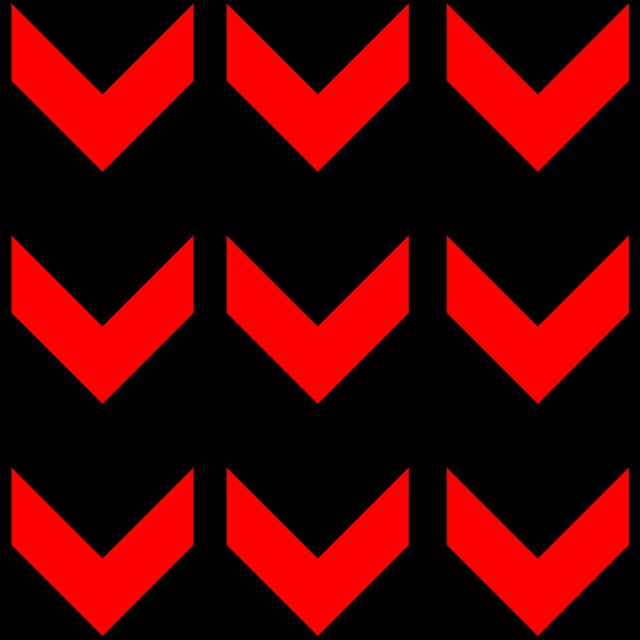
Write a Shadertoy shader that draws this pattern.

```glsl
const vec3 BACKGROUND = vec3(0.0);
const vec3 RED = vec3(1.0, 0.0, 0.0);

const vec2 GRID_LAST = vec2(2.0);             // index of the last column and row
const vec2 FIRST_TIP = vec2(0.1602, 0.0063);  // tip of the lower left chevron
const vec2 PITCH = vec2(0.3401, 0.3626);
const float MIDDLE_SHIFT = -0.0038;           // middle column sits slightly left
const float HALF_WIDTH = 0.1423;
const float THICKNESS = 0.1209;               // measured vertically

// Signed distance to a downward chevron with 45 degree arms, tip at the origin
float chevronDistance(vec2 p, float halfWidth, float thickness) {
    float x = abs(p.x);
    float halfThickness = 0.5 * thickness;
    float band = (abs(p.y - x - halfThickness) - halfThickness) * inversesqrt(2.0);
    return max(band, x - halfWidth);
}

// Index of the grid cell whose chevron is nearest
vec2 nearestCell(vec2 p, vec2 firstCenter, vec2 pitch, vec2 lastCell) {
    return clamp(floor((p - firstCenter) / pitch + 0.5), vec2(0.0), lastCell);
}

// Position of a chevron's tip, with the uneven column spacing
vec2 tipPosition(vec2 cell, vec2 firstTip, vec2 pitch, float middleShift) {
    float isMiddle = 1.0 - abs(cell.x - 1.0);
    return firstTip + cell * pitch + vec2(middleShift * isMiddle, 0.0);
}

float coverage(float distance, float pixel) {
    return clamp(0.5 - distance / pixel, 0.0, 1.0);
}

void mainImage(out vec4 fragColor, in vec2 fragCoord) {
    vec2 p = fragCoord / iResolution.xy;
    float pixel = 1.0 / min(iResolution.x, iResolution.y);

    // Repeat around the middle of each chevron's height
    vec2 tipToCenter = vec2(0.0, 0.5 * (HALF_WIDTH + THICKNESS));
    vec2 cell = nearestCell(p, FIRST_TIP + tipToCenter, PITCH, GRID_LAST);
    vec2 tip = tipPosition(cell, FIRST_TIP, PITCH, MIDDLE_SHIFT);

    float d = chevronDistance(p - tip, HALF_WIDTH, THICKNESS);
    fragColor = vec4(mix(BACKGROUND, RED, coverage(d, pixel)), 1.0);
}
```
